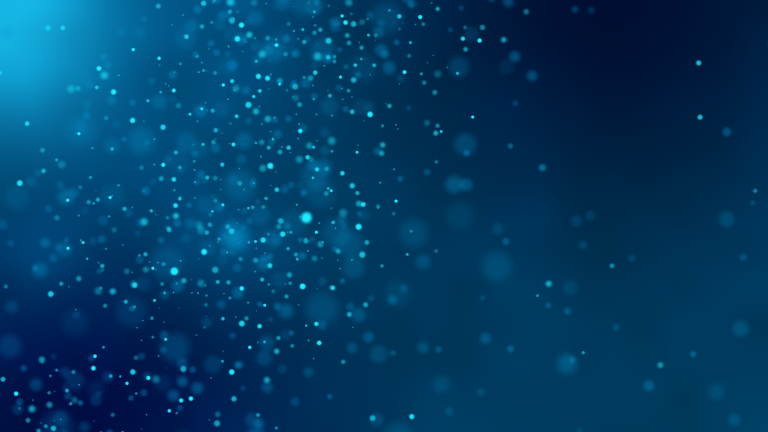
Reproduce this background procedurally as a WebGL 1 fragment shader.

```glsl
precision highp float;
// Deep blue backdrop with a cyan glow in the upper left corner and drifting dust.
// Soft elliptical pools of colour form the ground; layers of jittered grid cells
// hold the discs, from wide faint bokeh to small bright sparks.

uniform vec2 u_resolution;

vec3 hash3(vec2 p) {
  vec3 q = fract(p.xyx * vec3(0.1031, 0.1030, 0.0973));
  q += dot(q, q.yxz + 33.33);
  return fract((q.xxy + q.yzz) * q.zyx);
}

float valueNoise(vec2 p) {
  vec2 i = floor(p);
  vec2 f = fract(p);
  f = f * f * (3.0 - 2.0 * f);
  float low = mix(hash3(i).x, hash3(i + vec2(1.0, 0.0)).x, f.x);
  float high = mix(hash3(i + vec2(0.0, 1.0)).x, hash3(i + 1.0).x, f.x);
  return mix(low, high, f.y);
}

// Gaussian ellipse, 1 at its centre
float pool(vec2 uv, vec2 centre, vec2 radius) {
  vec2 q = (uv - centre) / radius;
  return exp(-dot(q, q));
}

// Share of cells that hold a particle: a leaning stream plus side clusters
float dustDensity(vec2 uv) {
  float streamX = mix(0.23, 0.39, uv.y);
  float width = mix(0.15, 0.21, uv.y);
  float stream = exp(-pow(abs(uv.x - streamX) / width, 2.0));
  stream *= mix(0.3, 1.0, smoothstep(0.02, 0.4, uv.y));
  float corner = pool(uv, vec2(0.07, 0.06), vec2(0.09, 0.1));
  float side = pool(uv, vec2(0.07, 0.45), vec2(0.1, 0.15));
  return 0.5 * stream + 0.4 * corner + 0.15 * side + 0.06 * pool(uv, vec2(0.55, 0.2), vec2(0.2, 0.3));
}

float disc(float d, float radius, float softness) {
  float edge = max(radius * softness, 1.0 / u_resolution.y);
  return 1.0 - smoothstep(radius - edge, radius + 0.5 * edge, d);
}

// One layer of discs; p is in canvas heights, cells is the count per height
float dustLayer(vec2 p, float cells, float seed, vec2 radii, float softness, float sparse) {
  float aspect = u_resolution.x / u_resolution.y;
  vec2 home = floor(p * cells);
  float light = 0.0;
  for (int j = -1; j <= 1; j++) {
    for (int i = -1; i <= 1; i++) {
      vec2 cell = home + vec2(float(i), float(j));
      vec3 place = hash3(cell + seed);
      vec3 look = hash3(cell + seed + 57.0);
      vec2 centre = (cell + place.xy) / cells;
      float present = step(place.z, dustDensity(centre / vec2(aspect, 1.0)) + sparse);
      float radius = mix(radii.x, radii.y, look.x * look.x);
      float strength = mix(0.35, 1.0, look.y);
      light += present * strength * disc(length(p - centre), radius, softness);
    }
  }
  return min(light, 1.4);
}

void main() {
  vec2 uv = gl_FragCoord.xy / u_resolution;
  vec2 p = gl_FragCoord.xy / u_resolution.y;
  vec2 canvas = vec2(u_resolution.x / u_resolution.y, 1.0);

  // Ground: teal, blue haze, two dark pools, a left haze and the corner glow
  vec3 color = vec3(0.0, 0.24, 0.38);
  color = mix(color, vec3(0.0, 0.36, 0.57), 0.9 * pool(uv, vec2(0.13, 0.92), vec2(0.32, 0.38)));
  color = mix(color, vec3(0.0, 0.055, 0.19), 0.98 * pool(uv, vec2(0.8, 1.0), vec2(0.31, 0.47)));
  color = mix(color, vec3(0.0, 0.045, 0.26), 0.98 * pool(uv, vec2(0.1, 0.02), vec2(0.28, 0.38)));
  color = mix(color, vec3(0.0, 0.34, 0.56), 0.45 * pool(uv, vec2(0.06, 0.42), vec2(0.06, 0.1)));
  color = mix(color, vec3(0.0, 0.42, 0.64), 0.35 * pool(uv, vec2(0.29, 0.44), vec2(0.1, 0.12)));
  color = mix(color, vec3(0.09, 0.76, 0.95), 0.97 * pool(uv, vec2(0.0, 0.98), vec2(0.13, 0.25)));

  // Faint mist
  float mist = 0.65 * valueNoise(p * 5.0) + 0.35 * valueNoise(p * 12.0 + 9.0);
  color *= 0.88 + 0.24 * mist;

  // Bokeh, then sparks
  vec3 bokehColor = vec3(0.02, 0.60, 0.82);
  vec3 sparkColor = vec3(0.10, 0.92, 1.0);
  color = mix(color, bokehColor, 0.25 * dustLayer(p, 11.0, 31.0, vec2(0.02, 0.045), 0.6, 0.1));
  color = mix(color, bokehColor, 0.36 * dustLayer(p, 17.0, 83.0, vec2(0.009, 0.024), 0.7, 0.05));
  color = mix(color, bokehColor, 0.42 * dustLayer(p, 21.0, 301.0, vec2(0.007, 0.016), 0.8, 0.03));
  color = mix(color, sparkColor, 0.7 * dustLayer(p, 23.0, 149.0, vec2(0.005, 0.011), 0.8, 0.012));
  color = mix(color, sparkColor, min(1.0, 1.15 * dustLayer(p, 25.0, 211.0, vec2(0.004, 0.0085), 0.6, 0.01)));
  color = mix(color, sparkColor, 0.7 * dustLayer(p, 36.0, 403.0, vec2(0.002, 0.004), 0.5, -0.12));

  // Leading lights of the stream
  color = mix(color, bokehColor, 0.65 * disc(length(p - vec2(0.306, 0.449) * canvas), 0.036, 0.9));
  color = mix(color, sparkColor, disc(length(p - vec2(0.399, 0.496) * canvas), 0.014, 0.6));
  color = mix(color, sparkColor, disc(length(p - vec2(0.227, 0.372) * canvas), 0.010, 0.5));
  color = mix(color, sparkColor, disc(length(p - vec2(0.352, 0.616) * canvas), 0.008, 0.6));
  color = mix(color, sparkColor, disc(length(p - vec2(0.467, 0.475) * canvas), 0.008, 0.6));

  gl_FragColor = vec4(min(color, 1.0), 1.0);
}
```
